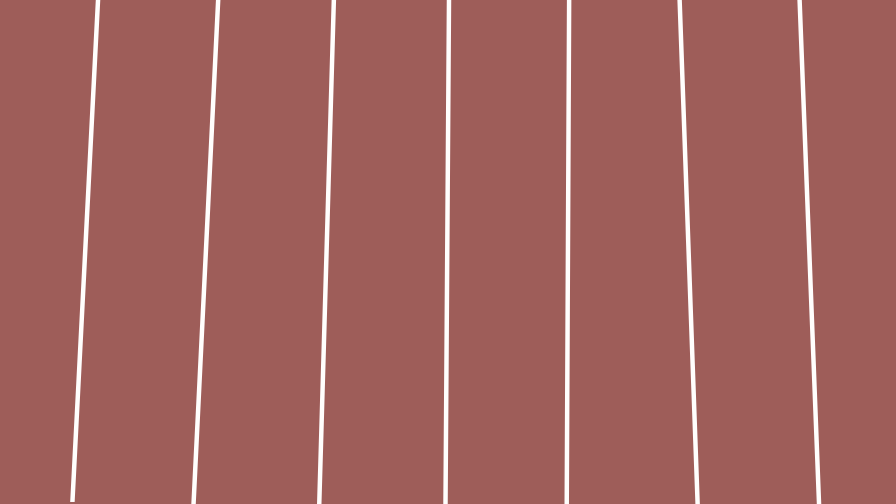
Give the GLSL for this texture, as a WebGL 1 fragment shader.

```glsl
precision highp float;
// Seven thin white lane lines on flat clay red, fanning out toward the bottom.
// Each line joins an evenly spaced foot and head; a short sine series
// gives every lane its own small change of lean.

uniform vec2 u_resolution;

#define LINE_COUNT 7
#define LINE_WIDTH 0.0050
#define FOOT_START 0.0807
#define FOOT_STEP 0.1389
#define HEAD_START 0.1094
#define HEAD_STEP 0.1305
#define FIRST_LINE_GAP 0.004
#define CLAY vec3(0.620, 0.363, 0.350)
#define CHALK vec3(1.0, 0.995, 0.993)

// Uneven lean of a line, zero at the two outermost lines
float leanOffset(float index) {
  float phase = index * 3.14159 / float(LINE_COUNT - 1);
  vec4 waves = sin(phase * vec4(1.0, 2.0, 4.0, 5.0));
  return dot(waves, vec4(0.00183, 0.00156, 0.00248, -0.00163));
}

// Horizontal centre of a line at height y
float lineCentre(float index, float y) {
  float lean = leanOffset(index);
  float foot = FOOT_START + FOOT_STEP * index - lean;
  float head = HEAD_START + HEAD_STEP * index + lean;
  return mix(foot, head, y);
}

void main() {
  vec2 uv = gl_FragCoord.xy / u_resolution;
  vec2 pixel = 1.0 / u_resolution;
  float paint = 0.0;

  for (int i = 0; i < LINE_COUNT; i++) {
    float index = float(i);
    float edge = abs(uv.x - lineCentre(index, uv.y)) - 0.5 * LINE_WIDTH;
    float stripe = clamp(0.5 - edge / pixel.x, 0.0, 1.0);

    // The first line stops just short of the bottom edge
    float cut = clamp(0.5 + (uv.y - FIRST_LINE_GAP) / pixel.y, 0.0, 1.0);
    stripe *= i == 0 ? cut : 1.0;
    paint = max(paint, stripe);
  }

  gl_FragColor = vec4(mix(CLAY, CHALK, paint), 1.0);
}
```
